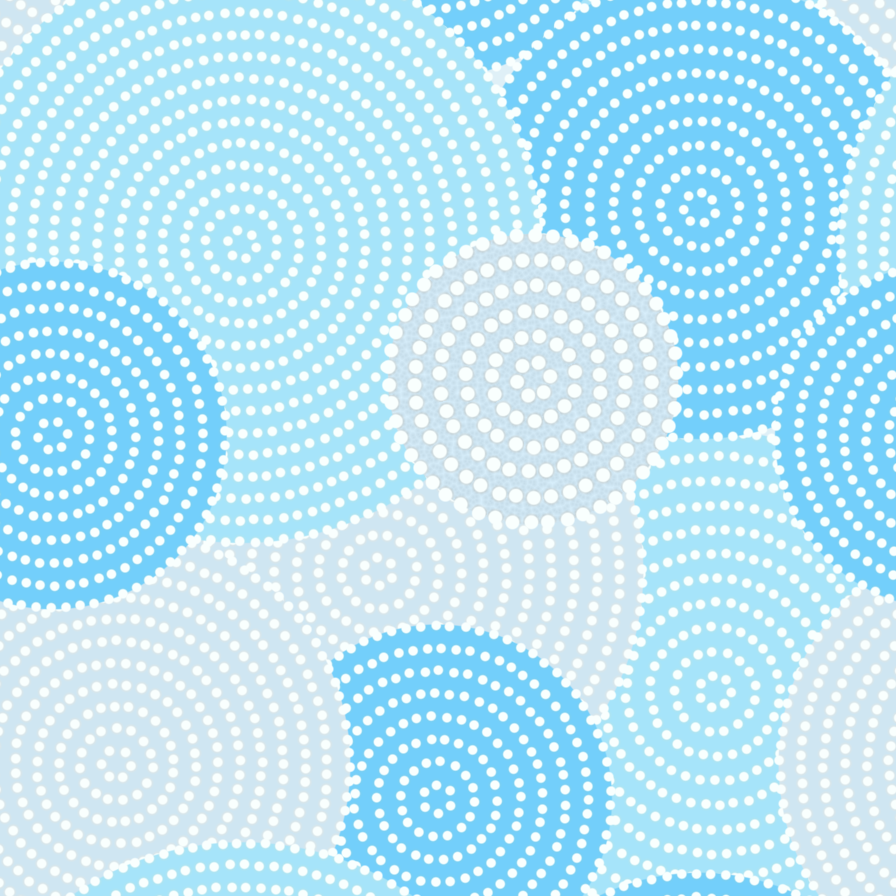
Write a Shadertoy shader that draws this pattern.

```glsl
// Overlapping pastel discs filled with concentric rings of white dots, tiling seamlessly.

const vec3 SKY = vec3(0.45, 0.81, 0.985);
const vec3 AQUA = vec3(0.65, 0.893, 0.98);
const vec3 MIST = vec3(0.81, 0.90, 0.95);
const vec3 DOT_WHITE = vec3(0.975, 1.0, 0.995);

float hash(vec2 p) {
    p = fract(p * vec2(0.1031, 0.1137));
    p += dot(p, p.yx + 33.33);
    return fract((p.x + p.y) * p.x * 91.7);
}

// Distance to the nearest cell point, used for the mottled top disc
float cellular(vec2 p) {
    vec2 cell = floor(p);
    float nearest = 2.0;
    for (int y = -1; y <= 1; y++)
    for (int x = -1; x <= 1; x++) {
        vec2 c = cell + vec2(x, y);
        vec2 point = c + vec2(hash(c + 51.0), hash(c + 87.0));
        nearest = min(nearest, length(p - point));
    }
    return nearest;
}

// Distance from q to the centre of the nearest dot in a set of rings
float dotDistance(vec2 q, float discRadius, float rings, float pitch, float seed) {
    const float TAU = 6.2831853;
    float gap = discRadius / (rings - 0.35);
    float ring = clamp(round(length(q) / gap - 0.65), 0.0, rings - 1.0);
    float ringRadius = (ring + 0.65) * gap;
    float count = round(TAU * ringRadius / pitch);
    float phase = hash(vec2(ring + 3.0, seed * 7.0 + 11.0));
    float turn = atan(q.y, q.x) / TAU * count - phase;
    float id = mod(round(turn), count);
    vec2 key = vec2(id + 5.0, ring * 13.0 + seed * 29.0);

    // Slightly uneven placement, as if set by hand
    float angle = (round(turn) + phase + 0.14 * (hash(key) - 0.5)) * TAU / count;
    float wobble = (hash(key + 41.0) - 0.5) * 0.08 * gap;
    return length(q - (ringRadius + wobble) * vec2(cos(angle), sin(angle)));
}

void mainImage(out vec4 fragColor, in vec2 fragCoord) {
    vec2 uv = fragCoord / iResolution.xy;
    float soft = max(0.8 / iResolution.y, 0.0012);

    // Centre, radius and ring count, from the bottom layer to the top
    vec4 discs[8] = vec4[8](
        vec4(0.798, 0.228, 0.290, 11), vec4(0.423, 0.362, 0.294, 12),
        vec4(0.488, 0.108, 0.194, 8),  vec4(0.130, 0.147, 0.260, 11),
        vec4(0.781, 0.768, 0.257, 10), vec4(0.270, 0.727, 0.332, 14),
        vec4(0.059, 0.514, 0.193, 8),  vec4(0.595, 0.577, 0.161, 6));
    vec3 tones[8] = vec3[8](AQUA, MIST, SKY, MIST, SKY, AQUA, SKY, MIST);

    vec3 col = mix(MIST, DOT_WHITE, 0.4);
    for (int i = 0; i < 8; i++) {
        vec4 disc = discs[i];
        vec2 q = uv - disc.xy;
        q -= round(q);                       // wrap to the nearest copy
        bool top = i == 7;
        float dotRadius = top ? 0.0077 : 0.0053;
        float pitch = top ? 0.0202 : 0.0164;
        float d = dotDistance(q, disc.z, disc.w, pitch, float(i)) - dotRadius;

        // Disc body with a faint warm rim around each dot
        vec3 body = tones[i];
        float rim = 1.0 - smoothstep(0.0, 0.0035, d);
        body *= mix(vec3(1), vec3(1.05, 1.0, 0.965), rim);
        if (top) {
            body += 0.07 * (cellular(q * 190.0) - 0.5);
            body -= 0.045 * rim;
        }
        float inside = 1.0 - smoothstep(-soft, soft, length(q) - disc.z - 0.001);
        col = mix(col, body, inside);
        col = mix(col, DOT_WHITE, 1.0 - smoothstep(-soft, soft, d));
    }
    fragColor = vec4(col, 1.0);
}
```
